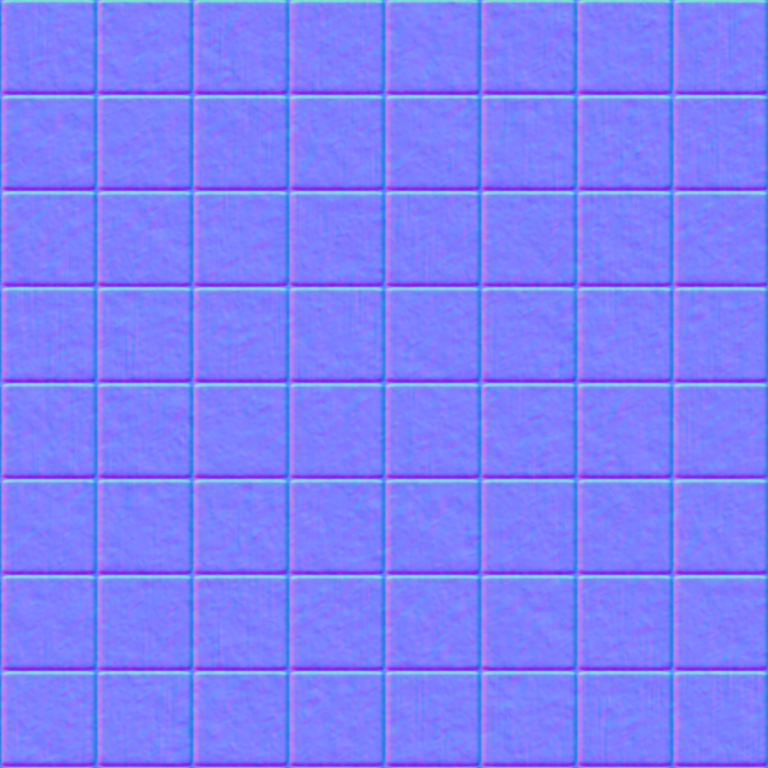
Write a Shadertoy shader that draws this texture map.

```glsl
const float TAU = 6.2831853;
const float TILES = 8.0;

uint mixBits(uint n) {
    n = (n ^ (n >> 16)) * 0x7feb352du;
    n = (n ^ (n >> 15)) * 0x846ca68bu;
    return n ^ (n >> 16);
}

// Three random values in 0..1 for an integer cell
vec3 hash3(vec2 cell, float seed) {
    uint n = mixBits(uint(cell.x) + 1024u * uint(cell.y) + 1048576u * uint(seed));
    return vec3(n & 1023u, (n >> 10) & 1023u, (n >> 20) & 1023u) / 1023.0;
}

// Analytic slope of scattered round bumps and pits; wraps over the unit square
vec2 cellularSlope(vec2 uv, vec2 count, float seed) {
    vec2 p = uv * count;
    vec2 base = floor(p);
    vec2 slope = vec2(0.0);
    for (int y = -1; y <= 1; y++) {
        for (int x = -1; x <= 1; x++) {
            vec2 cell = base + vec2(x, y);
            vec3 rnd = hash3(mod(cell, count), seed);
            vec2 d = p - cell - rnd.xy;
            float falloff = max(1.0 - dot(d, d), 0.0);
            // Squared weights leave a few strong bumps among many faint ones
            float weight = 2.0 * rnd.z - 1.0;
            slope -= 7.5 * weight * abs(weight) * falloff * falloff * d;
        }
    }
    return slope;
}

// Bumps stretched along the rising diagonal; whole-number shear keeps the wrap
vec2 diagonalSlope(vec2 uv, vec2 count, float seed) {
    vec2 s = cellularSlope(vec2(uv.x + uv.y, uv.y - uv.x), count, seed);
    s.x *= count.x / count.y;
    return 0.7 * vec2(s.x - s.y, s.x + s.y);
}

// Bell curve with its own width on each side of the centre
float ridge(float x, float centre, float widthBelow, float widthAbove) {
    float t = (x - centre) / (x < centre ? widthBelow : widthAbove);
    return exp(-0.5 * t * t);
}

// Bend the domain with whole-period sines
vec2 warp(vec2 uv, float amount) {
    vec2 a = sin(TAU * (vec2(11.0, 17.0) * uv.yx + vec2(5.0, -7.0) * uv));
    vec2 b = sin(TAU * (vec2(41.0, -37.0) * uv.yx + vec2(23.0, 31.0) * uv));
    return uv + amount * (a + 0.5 * b);
}

// Rough stone grain from several scales
vec2 grainSlope(vec2 uv) {
    vec2 p = warp(uv, 0.0015);
    return 0.022 * diagonalSlope(p, vec2(18.0, 26.0), 1.0)
         + 0.046 * diagonalSlope(p, vec2(38.0, 56.0), 2.0)
         + 0.044 * diagonalSlope(p, vec2(76.0, 104.0), 3.0)
         + 0.020 * cellularSlope(p, vec2(164.0), 5.0);
}

// Vertical brush marks, stronger on some tiles and in patches
float streakSlope(vec2 uv, float strength) {
    float patches = 0.5 + 0.25 * sin(TAU * (9.0 * uv.x + 5.0 * uv.y))
                        + 0.25 * sin(TAU * (21.0 * uv.x - 4.0 * uv.y));
    float marks = cellularSlope(uv, vec2(192.0, 18.0), 4.0).x;
    return 0.07 * strength * patches * marks;
}

// Slopes of the bevels on both sides of each joint, softer toward the tile
vec2 bevelSlope(vec2 q) {
    // Edges pull inward near the tile corners
    vec2 inset = 0.012 * vec2(ridge(q.y, 0.010, 0.045, 0.045),
                              ridge(q.x, 0.010, 0.045, 0.045));
    float left = 0.56 * ridge(q.x, 0.029 + inset.x, 0.013, 0.025);
    float right = 0.84 * ridge(q.x, -inset.x, 0.020, 0.013);
    float top = 1.05 * ridge(q.y, -0.004 - inset.y, 0.015, 0.010);
    float bottom = 0.78 * ridge(q.y, 0.027 + inset.y, 0.011, 0.018)
                 + 0.14 * ridge(q.y, 0.035, 0.012, 0.040);
    // Joints flatten where they cross
    vec2 open = 1.0 - vec2(0.60 * ridge(q.y, 0.010, 0.024, 0.024),
                           0.85 * ridge(q.x, 0.008, 0.024, 0.024));
    return vec2(left - right, top - bottom) * open;
}

void mainImage(out vec4 fragColor, in vec2 fragCoord) {
    vec2 uv = fragCoord / iResolution.xy;
    vec2 grid = uv * TILES;
    vec2 jointOffset = grid - round(grid);
    vec3 tileRnd = hash3(mod(floor(grid), TILES), 7.0);

    // Face relief with a slight tilt for each tile
    vec2 slope = grainSlope(uv) + 0.010 * (tileRnd.xy - 0.5);
    slope.x += streakSlope(uv, mix(0.25, 1.0, tileRnd.z));
    slope += vec2(-0.014, 0.004);

    // Bevels chipped a little along their length
    float chip = 1.0 + 0.06 * sin(TAU * (37.0 * uv.x + 29.0 * uv.y))
                     + 0.05 * sin(TAU * (83.0 * uv.x - 71.0 * uv.y));
    slope += chip * bevelSlope(jointOffset);

    // Pack the unit normal into colour
    vec3 normal = normalize(vec3(slope, 1.0));
    fragColor = vec4(0.5 + 0.5 * normal, 1.0);
}
```
